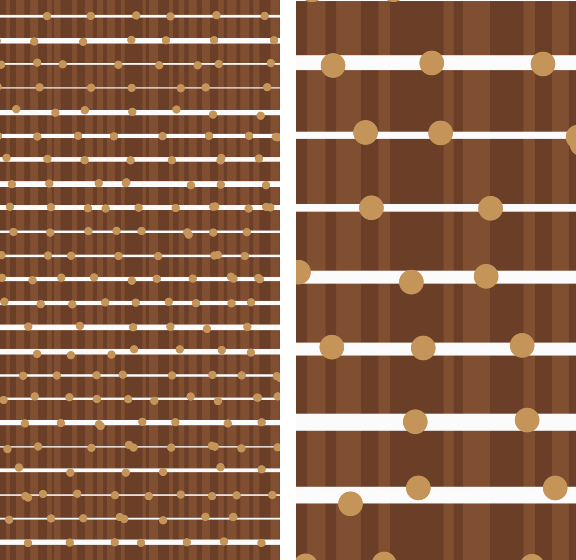
Left: the whole. Right: its middle third, enlarged.
Give the GLSL for this pattern, as a WebGL 2 fragment shader.

```glsl
#version 300 es
precision highp float;

uniform vec2 u_resolution;
out vec4 fragColor;

const vec3 DARK_BROWN = vec3(0.418, 0.247, 0.153);
const vec3 LIGHT_BROWN = vec3(0.502, 0.304, 0.192);
const vec3 WHITE = vec3(0.985);
const vec3 TAN = vec3(0.77, 0.58, 0.35);

// Lengths are fractions of the canvas width.
const float ROWS = 23.0;
const float ROW_STEP = 0.0854;
const float FIRST_ROW = 0.0625;
const float STRIPES = 21.0;
const float DOT_RADIUS = 0.0147;

float hash(vec2 p) {
    return fract(sin(dot(p, vec2(127.1, 311.7))) * 43758.5453);
}

// Coverage of a shape from its signed distance.
float coverage(float d, float pixel) {
    return 1.0 - smoothstep(-0.5 * pixel, 0.5 * pixel, d);
}

// One light band of random width and place per stripe cell.
float stripeDistance(float x) {
    float cell = floor(x * STRIPES);
    float halfWidth = 0.5 * mix(0.25, 0.75, hash(vec2(cell, 3.0)));
    float center = mix(halfWidth, 1.0 - halfWidth, hash(vec2(cell, 8.0)));
    return (abs(fract(x * STRIPES) - center) - halfWidth) / STRIPES;
}

// Nearest dot along a row; p.y is measured from the line.
float dotsDistance(vec2 p, float row) {
    float spacing = mix(0.108, 0.168, hash(vec2(row, 21.0)));
    float shift = hash(vec2(row, 34.0));
    float wander = mix(0.003, 0.015, pow(hash(vec2(row, 55.0)), 2.0));
    float base = floor(p.x / spacing + shift);
    float nearest = 1.0;
    for (int i = -1; i <= 1; i++) {
        float cell = base + float(i);
        vec2 id = vec2(cell + 40.0, row + 60.0);
        float slide = 0.5 + 0.5 * (hash(id) - 0.5);
        float lift = wander * (2.0 * hash(id + 17.3) - 1.0);
        vec2 center = vec2((cell + slide - shift) * spacing, lift);
        nearest = min(nearest, length(p - center));
        // An occasional twin overlaps its neighbour.
        if (hash(id + 41.7) < 0.06) {
            vec2 offset = vec2(hash(id + 5.1), hash(id + 9.4) - 0.5) * 0.02;
            nearest = min(nearest, length(p - center - offset));
        }
    }
    return nearest - DOT_RADIUS;
}

void main() {
    vec2 p = gl_FragCoord.xy / u_resolution.x;
    float pixel = 1.0 / u_resolution.x;

    // Vertical brown stripes
    vec3 color = mix(DARK_BROWN, LIGHT_BROWN, coverage(stripeDistance(p.x), pixel));

    // Horizontal lines of varying weight
    float row = clamp(floor((p.y - FIRST_ROW) / ROW_STEP + 0.5), 0.0, ROWS - 1.0);
    float jitter = 0.004 * (hash(vec2(row, 13.0)) - 0.5);
    float lineY = p.y - FIRST_ROW - row * ROW_STEP - jitter;
    float halfLine = 0.5 * mix(0.004, 0.021, hash(vec2(row, 5.0)));
    color = mix(color, WHITE, coverage(abs(lineY) - halfLine, pixel));

    // Tan dots strung along the lines
    color = mix(color, TAN, coverage(dotsDistance(vec2(p.x, lineY), row), pixel));

    fragColor = vec4(color, 1.0);
}
```
